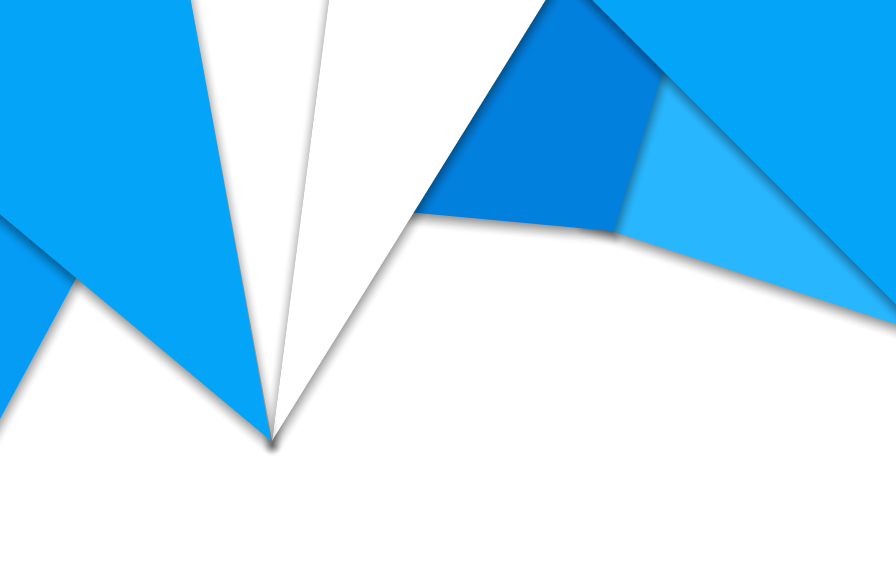
This background is drawn by a Shadertoy shader. Its source:

```glsl
const vec3 WHITE      = vec3(1.0);
const vec3 SKY_BLUE   = vec3(0.016, 0.643, 0.973);
const vec3 SIDE_BLUE  = vec3(0.016, 0.610, 0.960);
const vec3 LIGHT_BLUE = vec3(0.157, 0.714, 1.0);
const vec3 DEEP_BLUE  = vec3(0.008, 0.500, 0.870);

// Lengths are fractions of the canvas height
const vec2  SHADOW_OFFSET   = vec2(0.001, -0.008);
const float SHADOW_BLUR     = 0.021;
const float SHADOW_STRENGTH = 0.52;

// Signed distance to a quad; a repeated corner makes a triangle
float quadDistance(vec2 p, vec2 a, vec2 b, vec2 c, vec2 d) {
    vec2 corners[4] = vec2[4](a, b, c, d);
    float nearest = dot(p - a, p - a);
    float side = 1.0;
    for (int i = 0; i < 4; i++) {
        vec2 start = corners[i];
        vec2 end = corners[(i + 3) % 4];
        vec2 edge = end - start;
        vec2 toPoint = p - start;
        float along = clamp(dot(toPoint, edge) / max(dot(edge, edge), 1e-6), 0.0, 1.0);
        vec2 gap = toPoint - edge * along;
        nearest = min(nearest, dot(gap, gap));
        bvec3 crossing = bvec3(p.y >= start.y, p.y < end.y,
                               edge.x * toPoint.y > edge.y * toPoint.x);
        if (all(crossing) || all(not(crossing))) side = -side;
    }
    return side * sqrt(nearest);
}

// Lay one sheet of paper and its soft shadow over the color
void addSheet(inout vec3 color, vec2 p, vec3 paper, vec2 a, vec2 b, vec2 c, vec2 d) {
    float pixel = 1.0 / iResolution.y;
    float shadowDistance = quadDistance(p - SHADOW_OFFSET, a, b, c, d);
    float shadow = 1.0 - smoothstep(-SHADOW_BLUR, SHADOW_BLUR, shadowDistance);
    color *= 1.0 - SHADOW_STRENGTH * shadow;
    float cover = clamp(0.5 - quadDistance(p, a, b, c, d) / pixel, 0.0, 1.0);
    color = mix(color, paper, cover);
}

void mainImage(out vec4 fragColor, in vec2 fragCoord) {
    vec2 p = fragCoord / iResolution.y;
    vec3 color = WHITE;

    // Right group, back to front
    addSheet(color, p, LIGHT_BLUE, vec2(1.029, 0.609), vec2(1.687, 0.393),
             vec2(1.687, 1.103), vec2(1.235, 1.103));
    addSheet(color, p, DEEP_BLUE, vec2(0.617, 0.636), vec2(1.080, 0.593),
             vec2(1.235, 1.099), vec2(0.617, 1.099));
    addSheet(color, p, SKY_BLUE, vec2(0.940, 1.103), vec2(1.687, 0.354),
             vec2(1.687, 1.103), vec2(1.687, 1.103));

    // Small sheet at the left edge
    addSheet(color, p, SIDE_BLUE, vec2(-0.123, 0.035), vec2(-0.123, 0.794),
             vec2(0.185, 0.605), vec2(0.185, 0.605));

    // White wedges, then the large blue sheet, meeting at one tip
    vec2 tip = vec2(0.479, 0.224);
    addSheet(color, p, WHITE, vec2(0.313, 1.123), vec2(0.595, 1.123), tip, tip);
    addSheet(color, p, WHITE, vec2(0.595, 1.123), vec2(1.037, 1.123), tip, tip);
    addSheet(color, p, SKY_BLUE, vec2(-0.247, 0.829), vec2(-0.247, 1.123),
             vec2(0.313, 1.123), vec2(0.477, 0.224));

    fragColor = vec4(color, 1.0);
}
```
